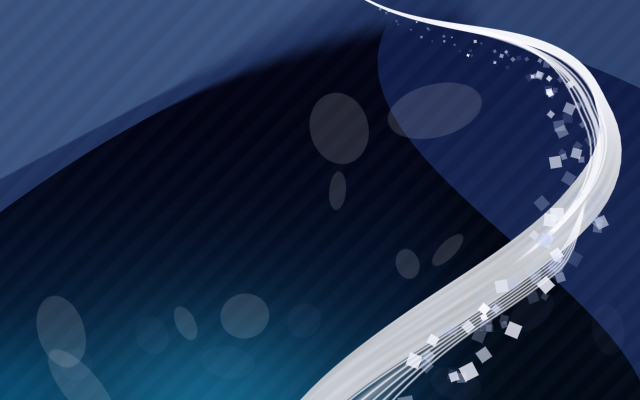
Write a Shadertoy shader that draws this background.

```glsl
// A pale ribbon with loose strands and drifting squares sweeps over navy curves.
// The nearest point on a curved path gives the ribbon; offsets from it give strands.
// Behind lie colour fields, diagonal stripes, a teal glow and translucent discs.

const float TAU = 6.28319;
const vec3 WHITE = vec3(0.98, 0.98, 1.0);
const vec3 SILVER = vec3(0.79, 0.80, 0.82);
const vec3 PALE_BLUE = vec3(0.60, 0.68, 0.90);

float hash(float n) { return fract(sin(n * 127.1) * 43758.5); }

vec2 gradientAt(vec2 cell) {
    float a = TAU * hash(dot(cell, vec2(1.0, 57.3)));
    return vec2(cos(a), sin(a));
}

float gradientNoise(vec2 p) {
    vec2 i = floor(p), f = p - i, u = f * f * (3.0 - 2.0 * f), e = vec2(1, 0);
    float low = mix(dot(gradientAt(i), f), dot(gradientAt(i + e.xy), f - e.xy), u.x);
    float high = mix(dot(gradientAt(i + e.yx), f - e.yx), dot(gradientAt(i + e.xx), f - e.xx), u.x);
    return mix(low, high, u.y);
}

// Coordinates in a frame turned counterclockwise by a
vec2 turn(vec2 p, float a) { return mat2(cos(a), -sin(a), sin(a), cos(a)) * p; }

// Coverage of a shape whose distance is negative inside
float fill(float d, float blur) {
    float e = blur + 0.8 / iResolution.y;
    return 1.0 - smoothstep(-e, e, d);
}

vec2 bezier(vec2 a, vec2 b, vec2 c, vec2 d, float t) {
    float u = 1.0 - t;
    return u * u * u * a + 3.0 * u * t * (u * b + t * c) + t * t * t * d;
}

// Both paths run from s = 0 at the top to s = 2 at the bottom
vec2 ribbonPath(float s) {
    vec2 bend = vec2(1.504, 0.74);
    return s < 1.0 ? bezier(vec2(0.9, 1.01), vec2(1.104, 0.885), vec2(1.437, 0.969), bend, s)
        : bezier(bend, vec2(1.646, 0.427), vec2(0.979, 0.219), vec2(0.76, -0.05), s - 1.0);
}

vec2 squaresPath(float s) {
    vec2 bend = vec2(1.448, 0.604);
    return s < 1.0 ? bezier(vec2(0.937, 0.99), vec2(1.167, 0.844), vec2(1.437, 0.875), bend, s)
        : bezier(bend, vec2(1.458, 0.375), vec2(1.23, 0.23), vec2(1.073, 0.03), s - 1.0);
}

// Signed distance to the path (positive outside the bend), position along it
vec2 nearestOnRibbon(vec2 p) {
    vec2 hit = vec2(9.0, 0.0), a = ribbonPath(0.0);
    for (int i = 1; i <= 64; i++) {
        float s = float(i) / 32.0;
        vec2 b = ribbonPath(s), ab = b - a, ap = p - a;
        float k = clamp(dot(ap, ab) / dot(ab, ab), 0.0, 1.0), d = length(ap - ab * k);
        if (d < abs(hit.x)) hit = vec2(ab.x * ap.y < ab.y * ap.x ? -d : d, s - (1.0 - k) / 32.0);
        a = b;
    }
    return hit;
}

vec3 background(vec2 p) {
    float x = p.x, v = 1.0 - p.y, t = v - 0.156, q = x - 1.125;
    vec3 col = mix(vec3(0.025, 0.085, 0.18), vec3(0.015, 0.022, 0.085), smoothstep(0.1, 0.75, p.y));
    // Teal glow along the bottom
    vec2 g = (p - vec2(0.52, -0.03)) / vec2(0.42, 0.24);
    col += vec3(0.05, 0.29, 0.34) * exp(-dot(g, g));
    col += vec3(0.0, 0.14, 0.18) * exp(-dot(p, p) * 40.0);
    col *= 1.0 - 0.5 * smoothstep(0.95, 1.3, x);
    // Blue field at the right
    float leftEdge = 0.944 + 2.5 * t * t - 1.84 * t * t * t;
    vec3 field = mix(vec3(0.065, 0.11, 0.27), vec3(0.095, 0.155, 0.32), smoothstep(0.1, 0.7, v));
    col = mix(col, field, fill(leftEdge - x, 0.0));
    // Two lit bands at the upper left
    float soft = smoothstep(0.35, 0.85, x);
    float bandEdge = 0.531 - 0.74 * x + 0.27 * x * x;
    col = mix(col, vec3(0.125, 0.195, 0.365), fill(v - bandEdge, 0.035 * soft));
    col = mix(col, vec3(0.225, 0.32, 0.485), fill(v - 0.448 + 0.53 * x, 0.002 + 0.07 * soft));
    // Lit corner at the upper right
    float cornerEdge = 0.06 + 0.2 * q + 0.29 * q * q;
    col = mix(col, vec3(0.18, 0.265, 0.43), fill(v - cornerEdge, 0.0) * smoothstep(-0.01, 0.1, q));
    float stripe = smoothstep(-0.5, 0.5, sin(TAU * (x - p.y) / 0.0625));
    return col + (stripe - 0.3) * vec3(0.012, 0.016, 0.022);
}

float disc(vec2 p, vec2 radii, float tilt) {
    return fill((length(turn(p, tilt) / radii) - 1.0) * min(radii.x, radii.y), 0.0);
}

vec3 addDiscs(vec3 col, vec2 p) {
    const vec4 DISCS[9] = vec4[9](  // centre, radii
        vec4(0.848, 0.679, 0.073, 0.09), vec4(1.087, 0.723, 0.12, 0.066), vec4(0.844, 0.523, 0.021, 0.048),
        vec4(1.019, 0.34, 0.029, 0.038), vec4(1.119, 0.375, 0.052, 0.02), vec4(0.612, 0.21, 0.061, 0.056),
        vec4(0.464, 0.192, 0.024, 0.045), vec4(0.153, 0.171, 0.058, 0.092), vec4(0.205, 0.03, 0.045, 0.12));
    const float TILTS[9] = float[9](0.25, 0.25, -0.08, 0.3, 0.8, 0.2, 0.45, 0.3, 0.7);
    for (int i = 0; i < 9; i++)
        col = mix(col, SILVER, 0.16 * disc(p - DISCS[i].xy, DISCS[i].zw, TILTS[i]));
    for (float i = 1.0; i < 9.0; i++) {  // fainter ones near the bottom
        vec2 centre = vec2(i * 0.19, 0.02 + 0.34 * hash(i));
        col = mix(col, PALE_BLUE, 0.045 * disc(p - centre, vec2(0.03 + 0.05 * hash(i + 20.0), 0.04), i));
    }
    return col;
}

vec3 addRibbon(vec3 col, vec2 p) {
    vec2 hit = nearestOnRibbon(p);
    float d = hit.x, s = hit.y, lower = smoothstep(0.92, 1.3, s), flare = smoothstep(1.6, 2.0, s);
    float width = mix(mix(0.003, 0.011, smoothstep(0.0, 0.6, s)), 0.05 - 0.01 * flare, lower);
    float streak = gradientNoise(vec2(s * 4.0, d * 90.0));
    // Sheer fold, then the solid band
    float fold = fill(d - width - 0.02 - 0.06 * flare, 0.01) * step(0.0, d);
    col = mix(col, SILVER, fold * smoothstep(1.4, 1.9, s) * (0.38 + 0.5 * streak));
    col = mix(col, mix(WHITE, SILVER + 0.1 * streak, lower), 0.96 * fill(abs(d) - width, 0.0));
    // Strands inside the bend, and strands curling out below it
    float upper = smoothstep(0.25, 0.5, s) * (1.0 - smoothstep(1.35, 1.5, s));
    for (float i = 0.0; i < 5.0; i++) {
        float inner = -(0.012 + 0.012 * i) * sin(0.5 * TAU * smoothstep(0.2 + 0.05 * i, 1.5, s));
        float outer = (width + 0.004 + 0.007 * i) * smoothstep(1.25, 1.43, s) + 0.016 * i * flare;
        float thick = i == 2.0 ? 0.006 : 0.0022;
        col = mix(col, WHITE, 0.85 * upper * fill(abs(d - inner) - thick, 0.001));
        col = mix(col, WHITE, 0.8 * smoothstep(1.27, 1.32, s) * fill(abs(d - outer) - 0.0022, 0.001));
    }
    return col;
}

vec3 addSquares(vec3 col, vec2 p) {
    for (float i = 0.0; i < 120.0; i++) {
        float s = (i + hash(i)) / 60.0, grow = smoothstep(0.2, 1.25, s), bright = hash(i + 500.0);
        vec2 scatter = vec2(hash(i + 200.0), hash(i + 300.0)) - 0.5;
        vec2 q = abs(turn(p - squaresPath(s) - scatter * mix(0.035, 0.14, grow), i));
        float size = mix(0.003, 0.019, grow) * mix(0.4, 1.0, hash(i + 600.0));
        float alpha = mix(0.15, 1.0, bright * bright) * fill(max(q.x, q.y) - size, 0.0);
        col = mix(col, mix(PALE_BLUE, WHITE, bright), alpha);
    }
    return col;
}

void mainImage(out vec4 fragColor, in vec2 fragCoord) {
    vec2 p = fragCoord / iResolution.y;
    vec3 col = addDiscs(background(p), p);
    fragColor = vec4(addSquares(addRibbon(col, p), p), 1.0);
}
```
